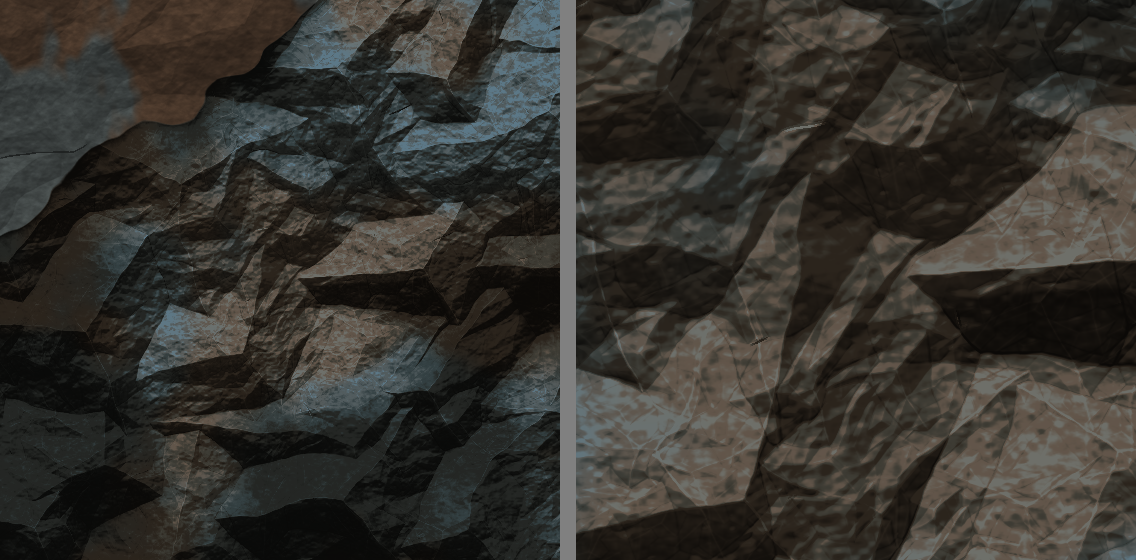
Left, the full canvas; right, a detail of the centre.
Reproduce this texture procedurally as a Shadertoy shader.

```glsl
// A dim cliff of broken, slanting rock: overlapping three-sided blocks at four
// scales form a height field, lit by cold light from above with cast shadows.
// Rust tints, a smooth brown slab and fine grain are laid over it.

float hash(vec2 p) {
    return fract(sin(dot(p, vec2(127.1, 311.7))) * 43758.5453);
}

float noise(vec2 p) {
    vec2 i = floor(p), f = fract(p);
    f = f * f * (3.0 - 2.0 * f);
    return mix(mix(hash(i), hash(i + vec2(1, 0)), f.x),
               mix(hash(i + vec2(0, 1)), hash(i + vec2(1, 1)), f.x), f.y);
}

float fbm(vec2 p) {
    float sum = 0.0, amp = 0.533;
    for (int i = 0; i < 4; i++) {
        sum += amp * noise(p);
        p = mat2(1.6, 1.2, -1.2, 1.6) * p + 7.3;
        amp *= 0.5;
    }
    return sum;
}

// Highest of the scattered blocks, each a pyramid with three uneven faces
float blocks(vec2 p) {
    float top = -9.0;
    for (int j = -1; j <= 1; j++)
    for (int i = -1; i <= 1; i++) {
        vec2 id = floor(p) + vec2(i, j);
        vec2 d = p - id - 0.15 - 0.7 * vec2(hash(id), hash(id + 17.3));
        float turn = 1.57 + 1.3 * (hash(id + 5.1) - 0.5);
        float drop = -9.0;
        for (int k = 0; k < 3; k++) {
            float a = turn + 2.094 * float(k);
            float slope = 0.6 + 0.7 * hash(id + 7.7 * float(k + 3));
            drop = max(drop, slope * dot(d, vec2(cos(a), sin(a))));
        }
        top = max(top, 0.4 * hash(id + 9.4) - drop);
    }
    return top;
}

// Strata rise to the right; the warp roughens straight edges
vec2 strata(vec2 p) {
    vec2 warp = vec2(noise(p * 7.0), noise(p * 7.0 + 31.0)) * 0.04
              + vec2(noise(p * 28.0), noise(p * 28.0 + 13.0)) * 0.009
              + vec2(noise(p * 80.0), noise(p * 80.0 + 23.0)) * 0.002;
    return mat2(0.92, -0.39, 0.39, 0.92) * (p + warp) * vec2(0.92, 1.05) + 3.0;
}

float bigRelief(vec2 p) {
    return blocks(strata(p) * 3.8) / 3.8;
}

float relief(vec2 p) {
    vec2 q = strata(p);
    float h = blocks(q * 3.8) / 3.8;
    h += 0.5 * blocks(q * 8.5 + 11.0) / 8.5;
    h += 0.3 * blocks(q * 20.0 + 5.0) / 20.0;
    h += 0.2 * blocks(q * 46.0 + 2.0) / 46.0;
    return h + 0.003 * noise(p * vec2(45, 60))
             + 0.0022 * noise(p * vec2(95, 130))
             + 0.0015 * noise(p * vec2(190, 240));
}

// Tone to colour, from black hollows to pale blue sky light
vec3 stone(float t) {
    vec3 c = mix(vec3(0.035, 0.037, 0.033), vec3(0.14, 0.15, 0.14), smoothstep(0.02, 0.34, t));
    c = mix(c, vec3(0.20, 0.25, 0.26), smoothstep(0.37, 0.62, t));
    c = mix(c, vec3(0.32, 0.36, 0.37), smoothstep(0.6, 0.86, t));
    return mix(c, vec3(0.36, 0.47, 0.53), smoothstep(0.88, 1.1, t));
}

void mainImage(out vec4 fragColor, in vec2 fragCoord) {
    vec2 p = fragCoord / iResolution.y;

    // Smooth slab behind the blocks, upper left
    float slabDist = p.y - 0.62 - 0.65 * p.x - 0.2 * (fbm(p * 5.0 + 2.0) - 0.5);
    float slab = smoothstep(0.0, 0.005, slabDist);

    // Slope and edge sharpness of the relief
    vec2 e = vec2(0.0014, 0.0);
    float h = relief(p);
    float right = relief(p + e.xy), left = relief(p - e.xy);
    float up = relief(p + e.yx), down = relief(p - e.yx);
    vec2 grad = vec2(right - left, up - down) / (2.0 * e.x);
    float edge = (4.0 * h - right - left - up - down) / e.x;
    grad *= 1.0 - 0.75 * slab;
    vec3 normal = normalize(vec3(-grad, 1.0));
    float light = max(dot(normal, normalize(vec3(-0.25, 0.75, 0.6))), 0.0);

    // Shadow cast by higher rock toward the light
    float base = bigRelief(p), rise = 0.0;
    for (int i = 1; i <= 7; i++) {
        float t = 0.018 * float(i);
        rise = max(rise, (bigRelief(p + t * vec2(-0.15, 0.99)) - base) / t);
    }
    float shadow = smoothstep(0.5, 1.15, rise) * (1.0 - slab);

    // Combine light, shadow, gloomy patches and worn edges
    float tone = (0.17 + 0.72 * light) * (1.0 - 0.5 * shadow);
    float gloom = smoothstep(0.33, 0.64, fbm(p * 2.6 + 4.0));
    tone *= mix(mix(0.45, 1.2, gloom), 0.95, slab);
    float wear = 0.05 + 0.2 * noise(p * 16.0);
    tone += (1.0 - slab) * clamp(wear * edge, -0.22, 0.2) * (0.25 + tone);
    tone *= 1.0 - 0.7 * (1.0 - slab) * exp(min(slabDist, 0.0) / 0.02);
    tone *= 0.7 + 0.6 * fbm(p * vec2(90, 140));

    // Rust patches, and the brown slab with its pale stain
    float rust = smoothstep(0.45, 0.64, fbm(p * 4.0 + 19.0) + 0.12 * (p.x + p.y - 1.0));
    vec3 color = stone(tone * (1.0 - 0.06 * rust));
    color *= mix(vec3(1), vec3(1.2, 0.93, 0.78), rust);
    float stain = smoothstep(0.5, 0.58, fbm(p * vec2(7, 4) + 8.0));
    vec3 slabColor = mix(vec3(0.31, 0.235, 0.18), vec3(0.29, 0.34, 0.35), 0.8 * stain);
    color = mix(color, slabColor * (0.3 + 0.9 * tone), slab);
    fragColor = vec4(color, 1.0);
}
```
